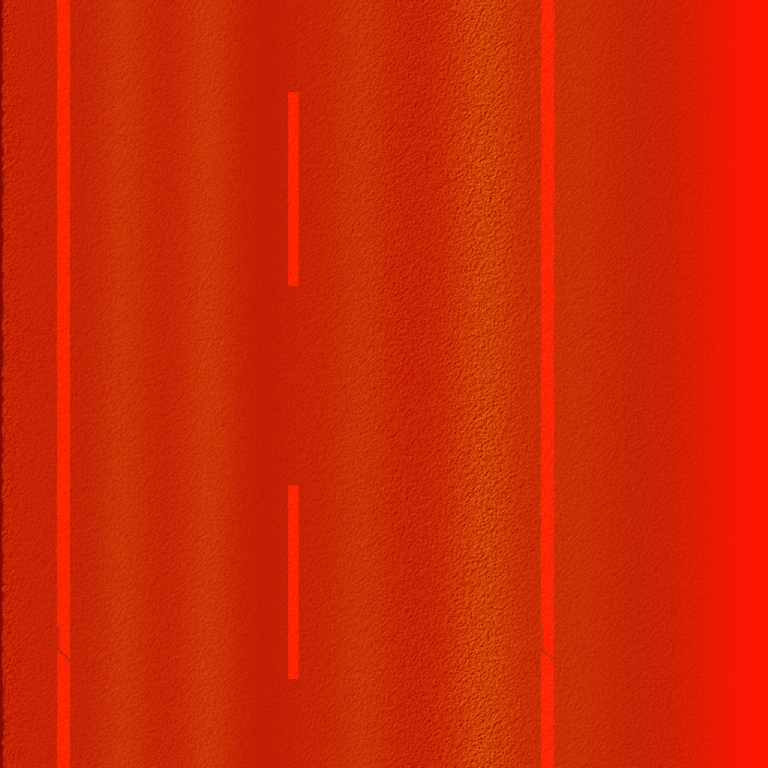
Reproduce this texture procedurally as a WebGL 1 fragment shader.

```glsl
precision highp float;
// Road surface in red and orange: worn wheel bands, two solid edge lines and a dashed lane line.
uniform vec2 u_resolution;

const vec3 ASPHALT = vec3(0.778, 0.138, 0.018);
const vec3 WORN = vec3(0.81, 0.265, 0.026);
const vec3 SMOOTH_LANE = vec3(0.77, 0.112, 0.018);
const vec3 VERGE = vec3(0.99, 0.08, 0.005);
const vec3 PAINT = vec3(1.0, 0.15, 0.012);
const vec3 GUTTER = vec3(0.45, 0.02, 0.015);

const float LEFT_LINE = 0.0827;
const float RIGHT_LINE = 0.7130;
const float EDGE_HALF = 0.0085;
const float DASH_X = 0.382;
const vec2 DASH_HALF = vec2(0.0068, 0.1260);
const float DASH_FIRST = 0.242;
const float DASH_PERIOD = 0.512;
const float CRACK_LOW = 0.147;
const float CRACK_HIGH = 0.570;
const float GRAIN_SCALE = 400.0;
const float LIGHT_STEP = 0.0014;

float hash(vec2 p) {
  vec3 q = fract(vec3(p.xyx) * 0.1031);
  q += dot(q, q.yzx + 33.33);
  return fract((q.x + q.y) * q.z);
}

float noise(vec2 p) {
  vec2 i = floor(p);
  vec2 f = fract(p);
  f = f * f * (3.0 - 2.0 * f);
  return mix(mix(hash(i), hash(i + vec2(1.0, 0.0)), f.x),
             mix(hash(i + vec2(0.0, 1.0)), hash(i + vec2(1.0, 1.0)), f.x), f.y);
}

float band(float x, float center, float width) {
  float d = (x - center) / width;
  return exp(-d * d);
}

// Height of the stone grain, drawn out along the rising diagonal.
float grainHeight(vec2 uv) {
  vec2 p = vec2(uv.x + uv.y, uv.y - uv.x) * vec2(0.50, 0.85) * GRAIN_SCALE + 500.0;
  return 0.7 * noise(p) + 0.3 * noise(p * 1.7 + 17.0);
}

// Coverage of a box with edges softened over one pixel.
float boxMask(vec2 d, vec2 halfSize, float px) {
  vec2 m = clamp((halfSize - abs(d)) / px + 0.5, 0.0, 1.0);
  return m.x * m.y;
}

float crack(vec2 d, float slope, float width, float px) {
  float wobble = (noise(d * 180.0 + 40.0) - 0.5) * 0.004;
  float off = abs(d.y - slope * d.x - wobble);
  return 1.0 - smoothstep(width, width + 1.5 * px, off);
}

// Solid line with a ragged edge and two hairline breaks.
float edgeLine(vec2 uv, float center, float px) {
  float ragged = (noise(vec2(center * 90.0, uv.y * 130.0)) - 0.5) * 0.0014;
  float d = uv.x - center;
  float line = boxMask(vec2(d + ragged, 0.0), vec2(EDGE_HALF, 1.0), px);
  float low = crack(vec2(d, uv.y - CRACK_LOW), -1.0, 0.0018, px);
  float high = crack(vec2(d, uv.y - CRACK_HIGH), 0.15, 0.0006, px);
  float side = boxMask(vec2(d + EDGE_HALF, uv.y - CRACK_LOW - 0.022), vec2(0.0030, 0.016), px);
  return line * (1.0 - 0.8 * low) * (1.0 - 0.4 * high) * (1.0 - 0.7 * side);
}

void main() {
  vec2 uv = gl_FragCoord.xy / u_resolution;
  float px = 1.0 / min(u_resolution.x, u_resolution.y);
  float x = uv.x + (noise(uv * vec2(30.0, 7.0)) - 0.5) * 0.004;

  // Vertical bands of wear
  float rough = band(x, 0.630, 0.048);
  float wear = 0.55 * band(x, 0.160, 0.032) + 0.60 * band(x, 0.272, 0.036)
             + 0.50 * band(x, 0.470, 0.038) + 0.88 * rough + 0.38 * band(x, 0.745, 0.055);
  float calm = band(x, 0.345, 0.035);
  float verge = smoothstep(0.835, 0.995, x);
  vec3 color = mix(ASPHALT, WORN, clamp(wear, 0.0, 1.0));
  color = mix(color, SMOOTH_LANE, calm * 0.9);
  color = mix(color, VERGE, verge);

  // Embossed grain lit from the upper left, and fine speckle
  vec2 toLight = vec2(-LIGHT_STEP, LIGHT_STEP);
  float relief = grainHeight(uv) - grainHeight(uv + toLight);
  float speckle = hash(floor(uv * 512.0)) - 0.5;
  float patches = noise(uv * vec2(14.0, 9.0) + 5.0);
  float strength = 0.18 + 0.08 * wear + 0.34 * rough + 0.14 * band(x, 0.53, 0.06);
  strength += 0.20 * band(x, 0.0, 0.022);
  strength *= (1.0 - 0.6 * calm) * (1.0 - 0.92 * verge) * (0.9 + 0.2 * patches);
  float shade = relief * (relief < 0.0 ? 1.15 : 0.85);
  color += shade * strength * vec3(0.36, 0.38, 0.05);
  color += speckle * strength * vec3(0.12, 0.18, 0.03);

  // Dark ragged gutter along the left side
  float gutterWidth = 0.003 + 0.005 * noise(vec2(3.0, uv.y * 150.0));
  color = mix(color, GUTTER, 0.8 * (1.0 - smoothstep(gutterWidth * 0.3, gutterWidth, uv.x)));

  // Painted lines
  float dashY = mod(uv.y - DASH_FIRST + 0.5 * DASH_PERIOD, DASH_PERIOD) - 0.5 * DASH_PERIOD;
  float paint = boxMask(vec2(uv.x - DASH_X, dashY), DASH_HALF, px);
  paint = max(paint, edgeLine(uv, LEFT_LINE, px));
  paint = max(paint, edgeLine(uv, RIGHT_LINE, px));
  vec3 paintColor = PAINT + vec3(0.04, 0.06, 0.01) * (relief + 0.5 * speckle);
  color = mix(color, paintColor, paint * 0.94);

  gl_FragColor = vec4(clamp(color, 0.0, 1.0), 1.0);
}
```
